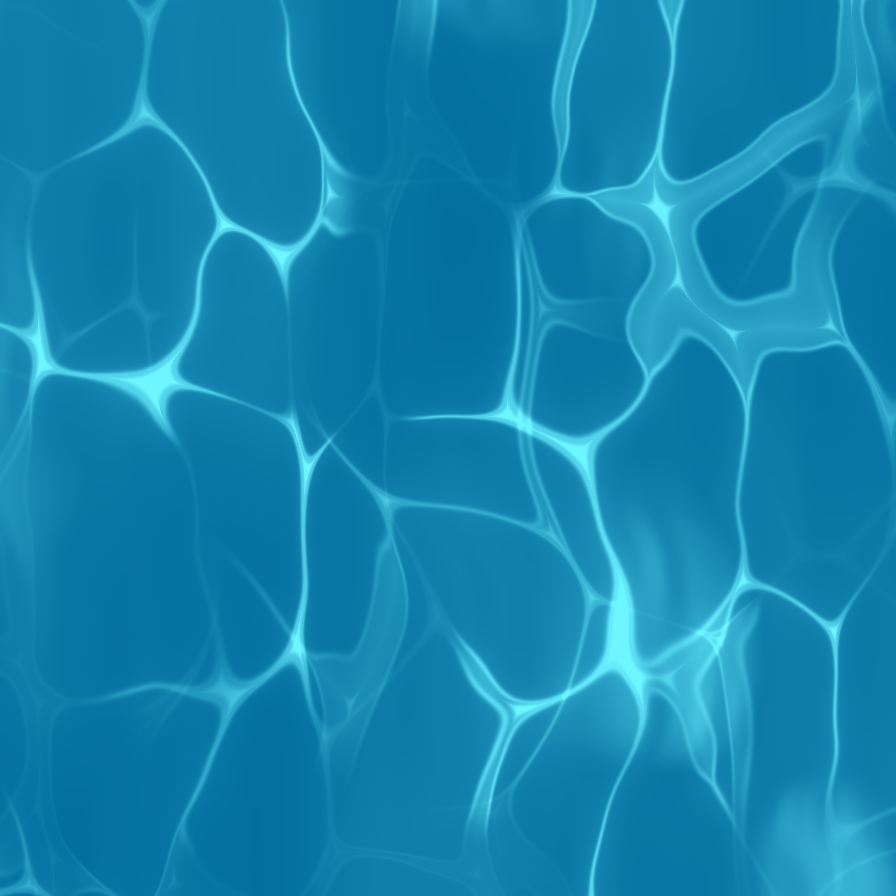
This texture is drawn by a WebGL 2 fragment shader. Its source:

```glsl
#version 300 es
precision highp float;

uniform vec2 u_resolution;
out vec4 fragColor;

vec2 hash2(vec2 p) {
    return fract(sin(vec2(dot(p, vec2(127.1, 311.7)), dot(p, vec2(269.5, 183.3)))) * 43758.5453);
}

float noise(vec2 p) {
    vec2 i = floor(p), f = fract(p);
    f = f * f * f * (f * (f * 6.0 - 15.0) + 10.0);
    return mix(mix(hash2(i).x, hash2(i + vec2(1, 0)).x, f.x),
               mix(hash2(i + vec2(0, 1)).x, hash2(i + vec2(1, 1)).x, f.x), f.y);
}

vec2 warp(vec2 p) {
    return vec2(noise(p), noise(p + 17.3)) - 0.5;
}

vec2 cellPoint(vec2 cell, float seed) {
    return 0.1 + 0.8 * hash2(cell + seed);
}

// Rounded distance to the borders of stretched Voronoi cells, in canvas units
float borderDistance(vec2 p, vec2 scale, float seed) {
    vec2 q = p * scale, cell = floor(q), f = fract(q);
    vec2 nearest = vec2(0), nearestCell = vec2(0);
    float best = 9.0;
    for (int y = -1; y <= 1; y++)
    for (int x = -1; x <= 1; x++) {
        vec2 g = vec2(x, y);
        vec2 r = g + cellPoint(cell + g, seed) - f;
        if (dot(r, r) < best) {
            best = dot(r, r);
            nearest = r;
            nearestCell = g;
        }
    }
    float sum = 0.0;
    for (int y = -2; y <= 2; y++)
    for (int x = -2; x <= 2; x++) {
        vec2 g = nearestCell + vec2(x, y);
        if (x == 0 && y == 0) continue;
        vec2 r = g + cellPoint(cell + g, seed) - f;
        vec2 across = r - nearest;
        float d = dot(0.5 * (r + nearest), across) / length(across * scale);
        sum += exp(-d / 0.01);
    }
    return -0.01 * log(max(sum, 1e-20));
}

// Light web: thin lines that open into filled ribbons and flare at the knots
float causticWeb(vec2 p, vec2 scale, float seed) {
    float raw = borderDistance(p, scale, seed);
    float d = max(raw, 0.0);
    float open = smoothstep(0.52, 0.88, noise(p * vec2(8.0, 4.5) + seed));
    float width = 0.022 * open;
    float x = (d - width) / 0.0028;
    float rim = exp(-x * x) * mix(0.72, 0.36, open);
    float fill = 0.32 * (1.0 - smoothstep(width - 0.003, width + 0.003, d)) * smoothstep(0.0, 0.3, open);
    float halo = 0.17 * exp(-d / 0.012);
    float knot = 0.6 * smoothstep(0.0008, 0.0065, -raw);
    float strength = mix(0.12, 1.15, smoothstep(0.25, 0.68, noise(p * vec2(7.0, 5.0) + seed + 40.0)));
    return (rim + fill + halo + knot) * strength;
}

void main() {
    vec2 p = gl_FragCoord.xy / u_resolution.y;

    // Bend the cell borders into wavy arcs
    vec2 bent = p + 0.11 * warp(p * 4.0 + 3.0) + 0.03 * warp(p * 11.0);

    // Dim water with soft vertical streaks
    float light = -0.07 + 0.2 * noise(p * vec2(4.0, 3.0) + 8.0);
    light += 0.07 * (noise(p * vec2(24.0, 4.0) + 5.0) - 0.4);

    // Main web and a fainter, broken one behind it
    light += causticWeb(bent, vec2(6.2, 3.7), 2.0);
    vec2 drift = p + 0.14 * warp(p * 3.5 + 31.0);
    float broken = smoothstep(0.45, 0.75, noise(p * 4.0 + 61.0));
    light += 0.5 * broken * causticWeb(drift, vec2(5.0, 3.2), 23.0);

    // Scattered hazy patches of brushed light
    float patchMask = smoothstep(0.66, 0.95, noise(bent * vec2(5.5, 4.0) + 77.0));
    light += patchMask * (0.15 + 0.6 * noise(bent * vec2(42.0, 9.0)));

    vec3 color = vec3(0.025, 0.455, 0.637) + clamp(light, -0.06, 1.5) * vec3(0.27, 0.34, 0.26);
    fragColor = vec4(min(color, 1.0), 1.0);
}
```
